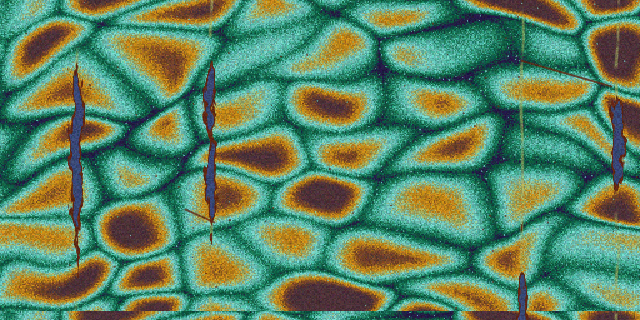
This texture is drawn by a WebGL 1 fragment shader. Its source:

```glsl
precision highp float;
// Grainy false-colour map of long rounded cells, with rusty vertical scratches.

uniform vec2 u_resolution;

#define CELL_SIZE vec2(0.30, 0.15)
#define JITTER 0.8
#define SOFTNESS 6.0
#define WARP vec2(0.10, 0.06)
#define GRAIN_SCALE 256.0
#define GRAIN_HEIGHT 0.085
#define GRAIN_LIGHT 0.30
#define DUST_SCALE 55.0
#define SEAM_HEIGHT 0.028
#define SCRATCH_WIDTH 0.019

const vec3 INDIGO = vec3(0.14, 0.10, 0.27);
const vec3 DEEP_GREEN = vec3(0.05, 0.34, 0.25);
const vec3 GREEN = vec3(0.12, 0.50, 0.38);
const vec3 TEAL = vec3(0.30, 0.69, 0.62);
const vec3 PALE_TEAL = vec3(0.44, 0.77, 0.74);
const vec3 OLIVE = vec3(0.62, 0.65, 0.36);
const vec3 ORANGE = vec3(0.75, 0.52, 0.09);
const vec3 BROWN = vec3(0.47, 0.27, 0.15);
const vec3 PLUM = vec3(0.30, 0.19, 0.22);
const vec3 RUST = vec3(0.38, 0.15, 0.07);
const vec3 STEEL_BLUE = vec3(0.20, 0.29, 0.50);

float hash(vec2 p) {
  vec3 a = fract(p.xyx * 0.1031);
  a += dot(a, a.yzx + 33.33);
  return fract((a.x + a.y) * a.z);
}

vec2 hash2(vec2 p) {
  return vec2(hash(p), hash(p + 71.7));
}

float noise(vec2 p) {
  vec2 i = floor(p), f = fract(p);
  f = f * f * (3.0 - 2.0 * f);
  return mix(mix(hash(i), hash(i + vec2(1, 0)), f.x),
             mix(hash(i + vec2(0, 1)), hash(i + vec2(1, 1)), f.x), f.y);
}

float fbm(vec2 p) {
  return 0.55 * noise(p) + 0.3 * noise(p * 2.1 + 17.0) + 0.15 * noise(p * 4.3 + 39.0);
}

// Height: zero on cell walls, negative at junctions, rounded peaks inside.
float cellHeight(vec2 p) {
  vec2 q = p + WARP * (vec2(noise(p * 4.5 + 5.0), noise(p * 4.5 + 31.0)) - 0.5) * 2.0;
  q.y += q.x * (0.1 * q.x - 0.25);
  q = q / CELL_SIZE + 20.0;
  vec2 base = floor(q);
  float nearest = 8.0, rest = 0.0, gain = 1.0;
  for (int j = -2; j <= 2; j++) {
    for (int i = -2; i <= 2; i++) {
      vec2 id = base + vec2(i, j);
      vec2 d = id + 0.5 + JITTER * (hash2(id) - 0.5) - q;
      float dist = dot(d, d);
      rest += exp(-SOFTNESS * max(dist, nearest));
      if (dist < nearest) {
        nearest = dist;
        gain = mix(0.65, 1.35, hash(id + 9.3));
      }
      nearest = min(nearest, dist);
    }
  }
  float edge = -log(max(rest, 1e-20)) / SOFTNESS - nearest;
  return edge * gain + 0.17 * (noise(p * vec2(2.2, 3.5) + 3.0) - 0.5)
       + 0.10 * (fbm(p * 13.0) - 0.5);
}

vec3 palette(float h) {
  vec3 c = mix(INDIGO, DEEP_GREEN, smoothstep(-0.13, -0.01, h));
  c = mix(c, GREEN, smoothstep(-0.01, 0.08, h));
  c = mix(c, TEAL, smoothstep(0.07, 0.15, h));
  c = mix(c, PALE_TEAL, smoothstep(0.15, 0.23, h));
  c = mix(c, OLIVE, smoothstep(0.23, 0.34, h));
  c = mix(c, ORANGE, smoothstep(0.34, 0.43, h));
  c = mix(c, BROWN, smoothstep(0.46, 0.60, h));
  return mix(c, PLUM, smoothstep(0.60, 0.76, h));
}

float segment(vec2 p, vec2 a, vec2 b) {
  vec2 ab = b - a;
  return length(p - a - ab * clamp(dot(p - a, ab) / dot(ab, ab), 0.0, 1.0));
}

// Sparse round specks, one candidate per grid square.
float specks(vec2 p, float scale, float share) {
  vec2 q = p * scale, id = floor(q);
  vec2 d = fract(q) - 0.2 - 0.6 * hash2(id + 3.0);
  float radius = mix(0.06, 0.17, hash(id + 13.0));
  return step(hash(id + 47.0), share) * (1.0 - smoothstep(radius * 0.6, radius * 1.3, length(d)));
}

vec3 addScratches(vec3 c, vec2 p) {
  vec4 columns = vec4(0.24, 0.66, 1.632, 1.928);
  vec4 middles = vec4(0.53, 0.56, 0.05, 0.55);
  vec4 reaches = vec4(0.34, 0.30, 0.12, 0.17);
  for (int i = 0; i < 4; i++) {
    float seed = float(i) * 19.0;
    float dx = abs(p.x - columns[i] - 0.012 * (noise(vec2(p.y * 9.0, seed)) - 0.5));
    float thread = (1.0 - smoothstep(0.002, 0.007, dx)) * smoothstep(0.3, 0.65, noise(vec2(p.y * 22.0, seed + 5.0)));
    c = mix(c, OLIVE, 0.6 * thread);
    float body = 1.0 - smoothstep(0.6, 1.15, abs(p.y - middles[i]) / reaches[i]);
    float flake = fbm(vec2(p.x * 65.0, p.y * 24.0) + seed) + 0.5 * noise(vec2(p.y * 7.0, seed + 8.0));
    float wear = flake + 0.8 * body - 0.65 * dx / SCRATCH_WIDTH;
    c = mix(c, RUST, smoothstep(1.0, 1.1, wear));
    c = mix(c, STEEL_BLUE, 0.9 * smoothstep(1.2, 1.32, wear));
  }
  // Two fine slanted hairlines
  float hair = min(segment(p, vec2(1.63, 0.81), vec2(1.91, 0.73)), segment(p, vec2(0.58, 0.345), vec2(0.67, 0.305)));
  return mix(c, RUST, 0.8 * (1.0 - smoothstep(0.001, 0.005, hair)));
}

void main() {
  vec2 p = gl_FragCoord.xy / u_resolution.y;
  vec2 field = p + vec2(0.0, step(p.y, SEAM_HEIGHT));
  vec2 grainId = floor(p * GRAIN_SCALE);

  // Grain shifts the height, so it also shifts the hue
  float height = cellHeight(field);
  float shift = hash(grainId) + hash(grainId + 311.0) - 1.0;
  vec3 c = palette(height + GRAIN_HEIGHT * shift);

  // Pale dust shows mostly in the valleys, dark specks anywhere
  float valley = 1.0 - smoothstep(0.02, 0.18, height);
  c = mix(c, PALE_TEAL, 0.75 * specks(p, DUST_SCALE, 0.04 + 0.30 * valley));
  c = mix(c, RUST, 0.7 * specks(p + 7.0, DUST_SCALE * 0.8, 0.035));
  c = addScratches(c, p);

  vec3 tint = vec3(hash(grainId + 101.0), hash(grainId + 163.0), hash(grainId + 227.0)) - 0.5;
  c *= 1.0 + GRAIN_LIGHT * (hash(grainId + 59.0) - 0.5);
  gl_FragColor = vec4(clamp(c + 0.07 * tint, 0.0, 1.0), 1.0);
}
```
